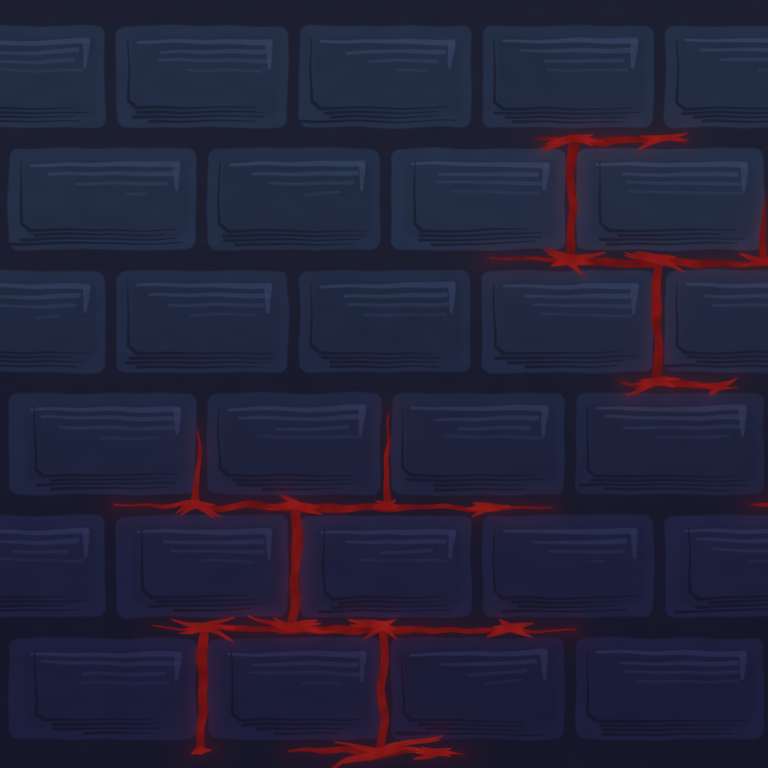
Reproduce this texture procedurally as a Shadertoy shader.

```glsl
// Hand-painted night-blue brick wall with glowing red cracks along its joints.

const float ROW_PITCH = 0.1594;   // height of one course with its joint
const float FIRST_BED = 0.0235;   // height of the lowest bed joint
const float ROWS = 6.0;

// Upright cracks: x, bed joint below, height in courses, burst size
const vec4 UPRIGHTS[8] = vec4[8](
    vec4(0.742, 4, 1, 0.045), vec4(0.993, 4, 0.5, 0.035),
    vec4(0.855, 3, 1, 0.036), vec4(0.256, 2, 0.6, 0.038),
    vec4(0.503, 2, 0.75, 0.018), vec4(0.383, 1, 1, 0.062),
    vec4(0.262, 0, 1, 0.012), vec4(0.497, 0, 1, 0.075));
// Level cracks: left x, right x, bed joint
const vec3 LEVELS[7] = vec3[7](
    vec3(0.703, 0.888, 5), vec3(0.638, 1.08, 4), vec3(0.812, 0.96, 3),
    vec3(0.15, 0.716, 2), vec3(0.98, 1.1, 2), vec3(0.2, 0.748, 1),
    vec3(0.38, 0.6, 0));

float hash(vec2 p) {
    vec3 q = fract(vec3(p.xyx) * 0.1031);
    q += dot(q, q.yzx + 33.33);
    return fract((q.x + q.y) * q.z);
}

float cornerSlope(vec2 cell, vec2 offset) {
    float a = 6.2832 * hash(cell + 57.0);
    return dot(vec2(cos(a), sin(a)), offset);
}

float gradientNoise(vec2 p) {
    vec2 i = floor(p), f = p - i, e = vec2(1, 0);
    vec2 s = f * f * f * (f * (f * 6.0 - 15.0) + 10.0);
    return mix(mix(cornerSlope(i, f), cornerSlope(i + e.xy, f - e.xy), s.x),
               mix(cornerSlope(i + e.yx, f - e.yx), cornerSlope(i + 1.0, f - 1.0), s.x), s.y);
}

vec2 wobble(vec2 p, float frequency, float amount) {
    return p + amount * vec2(gradientNoise(p * frequency), gradientNoise(p * frequency + 31.7));
}

float cover(float d, float soft) { return 1.0 - smoothstep(-soft, soft, d); }

// Distance to a brush stroke whose radius runs from ra to rb
float stroke(vec2 p, vec2 a, vec2 b, float ra, float rb) {
    vec2 ab = b - a;
    float t = clamp(dot(p - a, ab) / dot(ab, ab), 0.0, 1.0);
    return length(p - a - ab * t) - mix(ra, rb, t);
}

float roundBox(vec2 p, vec2 halfSize, float radius) {
    vec2 q = abs(p) - halfSize + radius;
    return length(max(q, 0.0)) + min(max(q.x, q.y), 0.0) - radius;
}

// Brick face: p is measured from its centre, light is 0 low and 1 high on the wall
vec3 brickFace(vec2 p, vec2 h, vec2 id, float light, float soft) {
    vec3 base = mix(vec3(0.112, 0.118, 0.232), vec3(0.143, 0.186, 0.275), light);
    vec3 shine = mix(vec3(0.162, 0.172, 0.31), vec3(0.205, 0.255, 0.37), light);
    vec3 ink = mix(vec3(0.08, 0.08, 0.155), vec3(0.095, 0.115, 0.18), light);
    float seed = hash(id);
    vec3 col = base * (0.97 + 0.06 * seed);
    col *= 1.0 - 0.06 * cover(roundBox(p - vec2(0.004, 0), h - 0.015, 0.015), 0.004);

    // Shine along the top, hooked down at the right
    vec2 hook = vec2(h.x - 0.025, h.y - 0.024);
    col = mix(col, shine, 0.75 * cover(stroke(p, hook, hook - vec2(0.001, 0.03), 0.005, 0.002), soft));
    for (float i = 0.0; i < 4.0; i++) {
        float r = hash(id + 7.3 * (i + 1.0));
        float y = h.y - 0.019 - 0.0125 * i;
        vec2 a = vec2(-h.x + 0.028 + i * (0.012 + 0.028 * r), y - 0.004 * r);
        vec2 b = vec2(h.x - 0.024 - 0.014 * i * r, y - 0.003 * seed);
        float d = stroke(p, a, b, 0.0018, 0.004 - 0.0007 * i);
        col = mix(col, shine, (0.8 - 0.15 * i) * cover(d, soft));
    }

    // Ink down the left side and along the foot
    float left = -h.x + 0.015 + 0.017 * step(0.7, seed);
    vec2 bend = vec2(left + 0.001, -h.y + 0.034), foot = vec2(left + 0.012, -h.y + 0.025);
    float d = min(stroke(p, vec2(left, h.y - 0.018), bend, 0.0006, 0.002),
                  stroke(p, bend, foot, 0.002, 0.0026));
    for (float i = 0.0; i < 4.0; i++) {
        float r = hash(id + 3.1 * (i + 5.0));
        vec2 a = foot + vec2(0.028 * i * (r - 0.4), -0.0058 * i);
        vec2 b = vec2(h.x - 0.018 - 0.04 * r, a.y + 0.004 * (seed - 0.3));
        d = min(d, stroke(p, a, b, 0.0021, 0.0006));
    }
    return mix(col, ink, 0.85 * cover(d, soft));
}

// Splayed strokes around a crack junction
float burst(vec2 p, vec2 centre, float size) {
    float d = 1.0;
    for (float i = 0.0; i < 7.0; i++) {
        float r = hash(centre * 91.0 + i * 5.7);
        float side = mod(i, 2.0) * 2.0 - 1.0;
        vec2 tip = size * vec2(side * (0.4 + 0.65 * r), 0.75 * hash(centre * 53.0 + i) - 0.42);
        d = min(d, stroke(p, centre, centre + tip, 0.0052, 0.001));
    }
    return d;
}

float bedHeight(float bed) { return FIRST_BED + ROW_PITCH * bed; }

// Distances to the cracks (x) and to their bright bursts (y)
vec2 cracks(vec2 p) {
    vec2 d = vec2(1);
    for (int i = 0; i < 8; i++) {
        vec4 u = UPRIGHTS[i];
        vec2 low = vec2(u.x, bedHeight(u.y)), high = vec2(u.x + 0.003, bedHeight(u.y + u.z));
        float joined = step(1.0, u.z);
        d.x = min(d.x, stroke(p, low, high, 0.0055, mix(0.0008, 0.0062, joined)));
        d.y = min(d.y, burst(p, low, u.w));
        if (joined > 0.5) d.y = min(d.y, burst(p, high, 0.042));
    }
    for (int i = 0; i < 7; i++) {
        vec3 l = LEVELS[i];
        float y = bedHeight(l.z);
        vec2 mid = vec2(mix(l.x, l.y, 0.45), y - 0.003);
        d.x = min(d.x, min(stroke(p, mid, vec2(l.x, y), 0.0058, 0.0012),
                           stroke(p, mid, vec2(l.y, y - 0.004), 0.0058, 0.0012)));
        d.y = min(d.y, burst(p, vec2(mix(l.x, l.y, 0.85), y - 0.002), 0.03));
    }
    return d;
}

void mainImage(out vec4 fragColor, in vec2 fragCoord) {
    vec2 p = fragCoord / iResolution.xy;
    float soft = 1.0 / min(iResolution.x, iResolution.y);
    float light = smoothstep(0.1, 0.85, p.y);

    // Courses of bricks, alternately shifted
    vec2 q = wobble(p, 17.0, 0.0035);
    float row = floor((q.y - FIRST_BED) / ROW_PITCH);
    float shifted = mod(row, 2.0);
    float pitch = mix(0.25, 0.238, shifted);
    float column = mix(q.x - 0.0026 - 0.0104 * sin(6.2832 * q.x), q.x - 0.1445, shifted) / pitch;
    vec2 id = vec2(floor(column), row) + 11.0;
    vec2 local = vec2((fract(column) - 0.5) * pitch, q.y - bedHeight(row + 0.5));
    vec2 halfSize = vec2(0.5 * pitch - 0.0075, 0.0662);

    vec3 col = mix(vec3(0.085, 0.087, 0.158), vec3(0.112, 0.122, 0.187), light);
    float inWall = step(0.0, row) * step(row, ROWS - 1.0);
    float brick = inWall * cover(roundBox(local, halfSize, 0.012), soft * 1.3);
    col = mix(col, brickFace(local, halfSize, id, light, soft), brick);
    col *= 1.0 + 0.05 * gradientNoise(p * vec2(22, 40));

    // Red glow, then the cracks over it
    vec2 d = cracks(wobble(p, 24.0, 0.007));
    float patchy = 0.65 + 0.7 * gradientNoise(p * 7.0);
    col += vec3(0.13, -0.005, -0.015) * patchy * exp(-max(min(d.x, d.y), 0.0) / 0.014);
    float streak = 0.5 + 0.6 * gradientNoise(p * 45.0);
    col = mix(col, mix(vec3(0.34, 0.06, 0.08), vec3(0.53, 0.09, 0.08), streak), cover(d.x, soft));
    col = mix(col, mix(vec3(0.45, 0.07, 0.08), vec3(0.64, 0.12, 0.1), streak), 0.9 * cover(d.y, soft));
    fragColor = vec4(col, 1.0);
}
```
